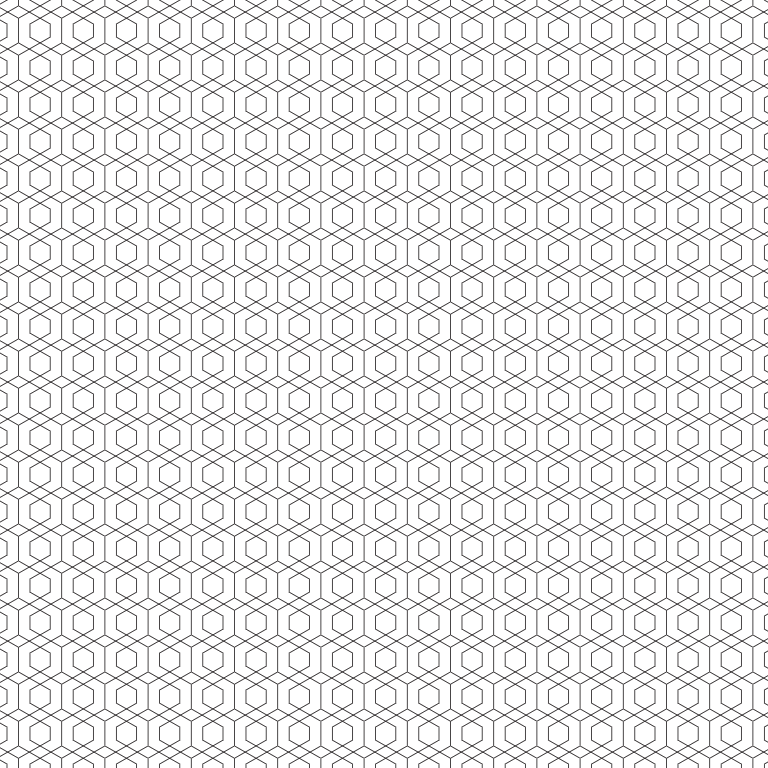
Give the GLSL for this pattern, as a three.js fragment shader.

```glsl
varying vec2 vUv;

const vec2 CELL = vec2(0.05625, 0.04818);    // column and row pitch
const vec2 CENTER = vec2(0.0522, 0.0448);    // middle of one hexagon
const float LINE_WIDTH = 0.00108;
const float OUTER_TOP = CELL.y * 2.0 / 3.0;  // middle to upper corner
const float OUTER_SIDE = CELL.x * 0.5;       // middle to upright side
const float INNER_TOP = OUTER_TOP * 0.5;
const float INNER_SIDE = CELL.x * 0.234;
const vec3 PAPER = vec3(1.0);
const vec3 INK = vec3(0.137, 0.122, 0.125);

// Signed distance to an upright hexagon with mitred corners
float hexagon(vec2 p, float side, float top) {
  vec2 slantNormal = normalize(vec2(OUTER_TOP, CELL.x));
  p = abs(p);
  return max(p.x - side, dot(p - vec2(0.0, top), slantNormal));
}

// Share of a pixel-wide footprint covered by the line
float stroke(float dist, float pixel) {
  float reach = 0.5 * pixel;
  float halfLine = 0.5 * LINE_WIDTH;
  float overlap = min(dist + reach, halfLine) - max(dist - reach, -halfLine);
  return max(overlap, 0.0) / pixel;
}

void main() {
  float pixel = max(fwidth(vUv.x), 1e-5);
  vec2 p = (fract((vUv - CENTER) / CELL + 0.5) - 0.5) * CELL;

  // Small hexagon in the middle of each cell
  float bare = 1.0 - stroke(hexagon(p, INNER_SIDE, INNER_TOP), pixel);

  // Large hexagons overlap the rows above and below
  for (int row = -1; row <= 1; row++) {
    vec2 q = p - vec2(0.0, float(row) * CELL.y);
    bare *= 1.0 - stroke(hexagon(q, OUTER_SIDE, OUTER_TOP), pixel);
  }

  gl_FragColor = vec4(mix(INK, PAPER, bare), 1.0);
}
```
